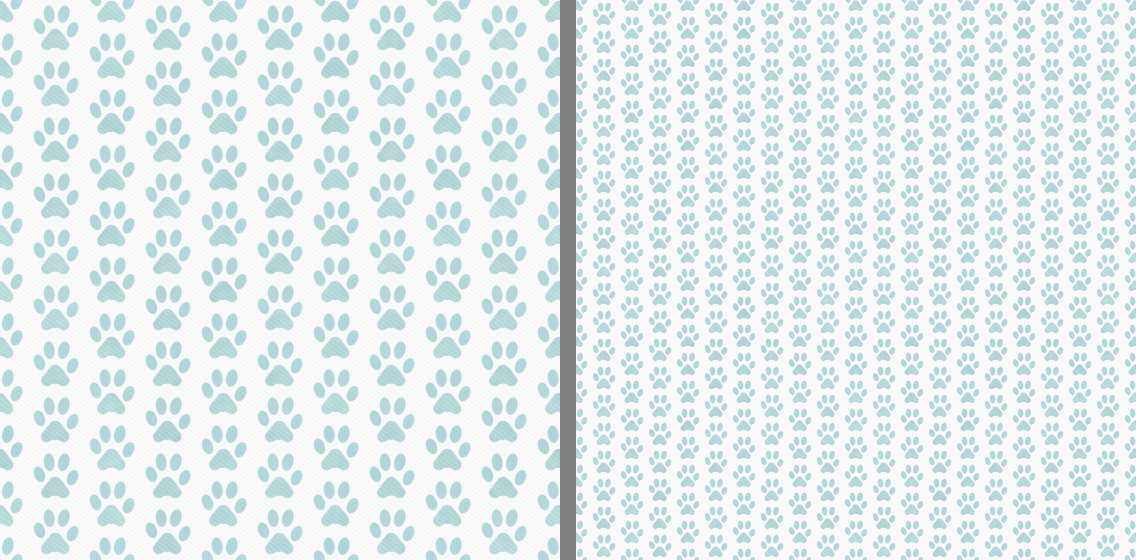
Left, the tile; right, the same tile 2 across and 2 down.
Write a Shadertoy shader that draws this pattern.

```glsl
// Pale teal paw prints in ten columns of ten, every other column dropped half a step.
// Each paw is four tilted ellipses and a smoothly joined pad, drawn as distance fields.
// Fine diagonal threads and soft wear come from layered sines that wrap at the edges.

const float REPEATS = 10.0;
const float TAU = 6.2831853;
const vec3 PAPER = vec3(0.985, 0.985, 0.984);
const vec3 TOE_TEAL = vec3(0.695, 0.842, 0.850);
const vec3 PAD_TEAL = vec3(0.685, 0.824, 0.832);

float hash(vec2 p) {
    vec3 q = fract(vec3(p.xyx) * 0.1031);
    q += dot(q, q.yzx + 33.33);
    return fract((q.x + q.y) * q.z);
}

float smoothMin(float a, float b, float k) {
    float h = max(k - abs(a - b), 0.0) / k;
    return min(a, b) - h * h * k * 0.25;
}

// Ellipse leaning right by an angle
float toe(vec2 p, vec2 center, vec2 radii, float lean) {
    vec2 d = p - center;
    float c = cos(lean), s = sin(lean);
    d = vec2(c * d.x - s * d.y, s * d.x + c * d.y);
    float k0 = length(d / radii);
    float k1 = length(d / (radii * radii));
    return k0 * (k0 - 1.0) / max(k1, 0.001);
}

// Segment whose radius changes from one end to the other
float taper(vec2 p, vec2 a, vec2 b, float ra, float rb) {
    vec2 ab = b - a;
    float t = clamp(dot(p - a, ab) / dot(ab, ab), 0.0, 1.0);
    return length(p - a - ab * t) - mix(ra, rb, t);
}

float toes(vec2 p) {
    float inner = min(toe(p, vec2(-0.122, 0.247), vec2(0.095, 0.157), -0.12),
                      toe(p, vec2(0.139, 0.247), vec2(0.101, 0.157), 0.24));
    float outer = min(toe(p, vec2(-0.295, 0.030), vec2(0.094, 0.145), -0.36),
                      toe(p, vec2(0.295, -0.031), vec2(0.094, 0.143), 0.42));
    return min(inner, outer);
}

float pad(vec2 p) {
    p.x = abs(p.x + 0.013);
    float lobe = taper(p, vec2(0.0, -0.139), vec2(0.150, -0.295), 0.124, 0.102);
    float middle = length(p - vec2(0.0, -0.240)) - 0.115;
    return smoothMin(lobe, middle, 0.04);
}

// Thin diagonal threads, 0 to 1
float threads(vec2 uv, vec2 cycles) {
    float wave = 0.5 + 0.5 * sin(TAU * dot(uv, cycles));
    return wave * wave;
}

// Wrapping cloudy wear, about -1 to 1
float wear(vec2 uv, float cycles) {
    float sum = 0.0, weight = 0.5;
    vec2 q = TAU * uv;
    for (int i = 0; i < 4; i++) {
        vec2 bend = 1.3 * sin(q.yx * cycles + float(i) * 1.7);
        sum += weight * sin(q.x * cycles + bend.x) * sin(q.y * (cycles + 2.0) + bend.y);
        cycles = cycles * 2.0 + 1.0;
        weight *= 0.6;
    }
    return sum;
}

float coverage(float d, float pixel) {
    return 1.0 - smoothstep(-pixel, pixel, d);
}

void mainImage(out vec4 fragColor, in vec2 fragCoord) {
    vec2 uv = fragCoord / iResolution.xy;
    float pixel = 0.8 * REPEATS / min(iResolution.x, iResolution.y);

    // Staggered cells, with paws centred on whole steps
    vec2 grid = uv * REPEATS;
    float column = floor(grid.x + 0.5);
    grid.y += 0.5 * mod(column, 2.0);
    vec2 cell = floor(grid + 0.5);
    vec2 p = grid - cell;
    float tone = hash(mod(cell, REPEATS) + 3.0) - 0.5;

    // Woven threads and worn ink
    float weave = threads(uv, vec2(90.0, 115.0));
    float fibre = threads(uv, vec2(134.0, 171.0));
    float cloud = wear(uv, 9.0);

    vec3 paper = PAPER - 0.022 * weave;
    vec3 toeInk = TOE_TEAL + 0.010 * cloud + 0.012 * (weave - 0.4);
    vec3 padInk = PAD_TEAL + vec3(1.0, 0.6, 0.6)
                * (0.035 * cloud + 0.045 * weave + 0.025 * fibre);

    vec3 color = mix(paper, toeInk + 0.012 * tone, coverage(toes(p), pixel));
    color = mix(color, padInk + 0.020 * tone, coverage(pad(p), pixel));
    fragColor = vec4(color, 1.0);
}
```
